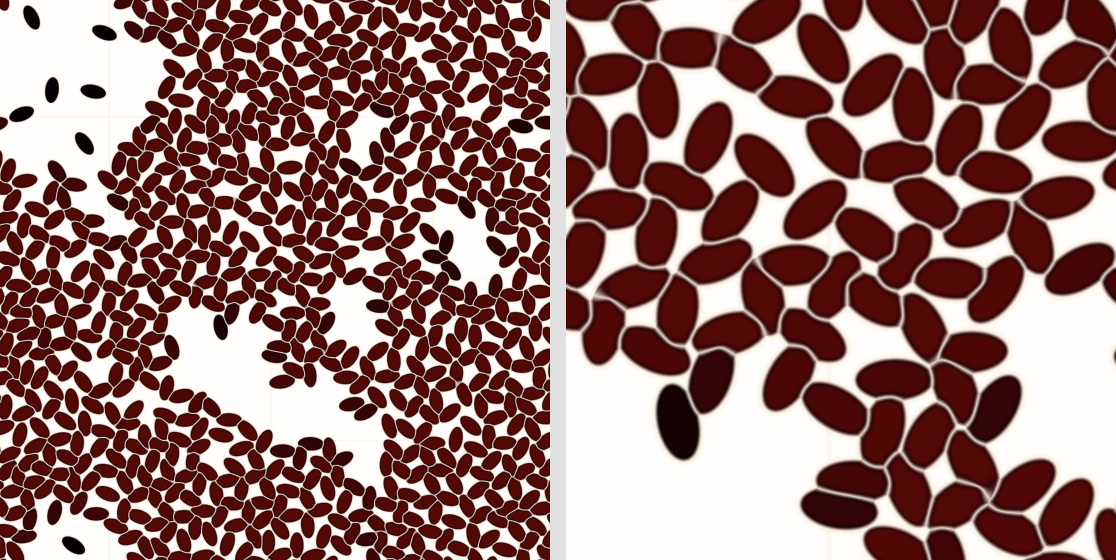
Left, the full canvas; right, a detail of the centre.
Reproduce this pattern procedurally as a Shadertoy shader.

```glsl
const float CELLS = 30.0;               // grain cells per canvas height
const vec2 RADII = vec2(0.69, 0.365);   // grain half axes, in cells

// Centre and radius of the open clearings
const vec3 CLEARINGS[6] = vec3[6](
    vec3(0.12, 0.87, 0.16), vec3(0.40, 0.35, 0.09), vec3(0.56, 0.26, 0.06),
    vec3(0.64, 0.46, 0.05), vec3(0.83, 0.56, 0.06), vec3(0.14, 0.01, 0.07));

mat2 rotation(float angle) {
    float c = cos(angle), s = sin(angle);
    return mat2(c, s, -s, c);
}

vec2 hash2(vec2 p) {
    vec3 q = fract(vec3(p.xyx) * vec3(0.1031, 0.1030, 0.0973));
    q += dot(q, q.yzx + 33.33);
    return fract((q.xx + q.yz) * q.zy);
}

float gradientAt(vec2 corner, vec2 offset) {
    float angle = 6.2832 * hash2(corner + 71.0).x;
    return dot(vec2(cos(angle), sin(angle)), offset);
}

float gradientNoise(vec2 p) {
    vec2 i = floor(p), f = fract(p);
    vec2 u = f * f * f * (f * (f * 6.0 - 15.0) + 10.0);
    vec2 e = vec2(1.0, 0.0);
    return mix(mix(gradientAt(i, f), gradientAt(i + e, f - e), u.x),
               mix(gradientAt(i + e.yx, f - e.yx), gradientAt(i + 1.0, f - 1.0), u.x), u.y);
}

// Slow displacement that hides the regular cells
vec2 drift(vec2 p) {
    return 0.75 * vec2(gradientNoise(p * 0.22), gradientNoise(p * 0.22 + 40.0));
}

// Grain centre in xy, direction in z; neighbours lie roughly crosswise
vec3 seedGrain(vec2 cell) {
    vec2 h = hash2(cell + 200.0);
    vec2 centre = cell + 0.5 + drift(cell + 0.5) + 0.4 * (h - 0.5);
    float crosswise = 1.5708 * mod(cell.x + cell.y, 2.0);
    float turn = 4.0 * gradientNoise(cell * 0.17 + 9.0);
    return vec3(centre, crosswise + turn + 1.1 * (hash2(cell + 350.0).x - 0.5));
}

float reach(float angle, vec2 dir) {
    return 1.0 / length(dir * rotation(angle) / RADII);
}

// Push a grain away from the neighbours it would overlap
vec3 settledGrain(vec2 cell) {
    vec3 grain = seedGrain(cell);
    vec2 push = vec2(0.0);
    for (int k = 0; k < 9; k++) {
        if (k == 4) continue;
        vec3 other = seedGrain(cell + vec2(k % 3, k / 3) - 1.0);
        vec2 away = grain.xy - other.xy;
        float gap = max(length(away), 0.01);
        vec2 dir = away / gap;
        float contact = 1.06 * (reach(grain.z, dir) + reach(other.z, dir));
        push += 0.45 * dir * max(contact - gap, 0.0);
    }
    grain.xy += clamp(push, -0.3, 0.3);
    return grain;
}

// Positive inside the crowd, negative in the clearings
float crowd(vec2 uv) {
    float d = 0.12 + 0.3 * gradientNoise(uv * 7.0 + 23.0);
    for (int i = 0; i < 6; i++)
        d = min(d, length(uv - CLEARINGS[i].xy) - CLEARINGS[i].z);
    return d + 0.06 * gradientNoise(uv * 9.0);
}

float ellipseDistance(vec2 p) {
    float k = length(p / RADII);
    return k * (k - 1.0) / max(length(p / (RADII * RADII)), 0.001);
}

void mainImage(out vec4 fragColor, in vec2 fragCoord) {
    vec2 uv = fragCoord / iResolution.y;
    mat2 tilt = rotation(0.5);
    vec2 p = tilt * uv * CELLS;
    vec2 home = floor(p - drift(p));

    // Two nearest grains
    float nearest = 9.0, second = 9.0, density = 0.0;
    for (int k = 0; k < 9; k++) {
        vec2 cell = home + vec2(k % 3, k / 3) - 1.0;
        vec3 grain = settledGrain(cell);
        vec2 h = hash2(cell + 500.0);
        float local = crowd(grain.xy * tilt / CELLS);
        bool stray = h.y > 0.93;
        if (h.y < 0.03 || (local + 0.03 * (h.x - 0.5) < 0.0 && !stray)) continue;
        float d = ellipseDistance((p - grain.xy) * rotation(grain.z));
        second = min(second, max(d, nearest));
        if (d < nearest) { nearest = d; density = local; }
    }
    float shape = max(nearest, 0.025 - 0.5 * (second - nearest));

    // Pale ground with faint ruled lines and a warm fringe
    vec2 rule = abs(fract((uv - vec2(0.195, 0.2135)) / 0.289 + 0.5) - 0.5) * 0.289;
    float line = 1.0 - smoothstep(0.0005, 0.002, min(rule.x, rule.y));
    vec3 color = mix(vec3(1.0, 0.995, 0.99), vec3(0.98, 0.95, 0.92), 0.7 * line);
    color = mix(vec3(0.97, 0.93, 0.87), color, smoothstep(0.0, 0.13, shape));

    // Grains: red in the crowd, almost black when alone, with a dark rim
    vec3 body = mix(vec3(0.01, 0.005, 0.01), vec3(0.32, 0.03, 0.02), smoothstep(-0.055, 0.04, density));
    body = mix(body, body * vec3(0.62, 0.9, 1.2), smoothstep(-0.11, -0.03, shape));
    float edge = max(0.045, 0.7 * CELLS / iResolution.y);
    fragColor = vec4(mix(body, color, smoothstep(-edge, edge, shape)), 1.0);
}
```
